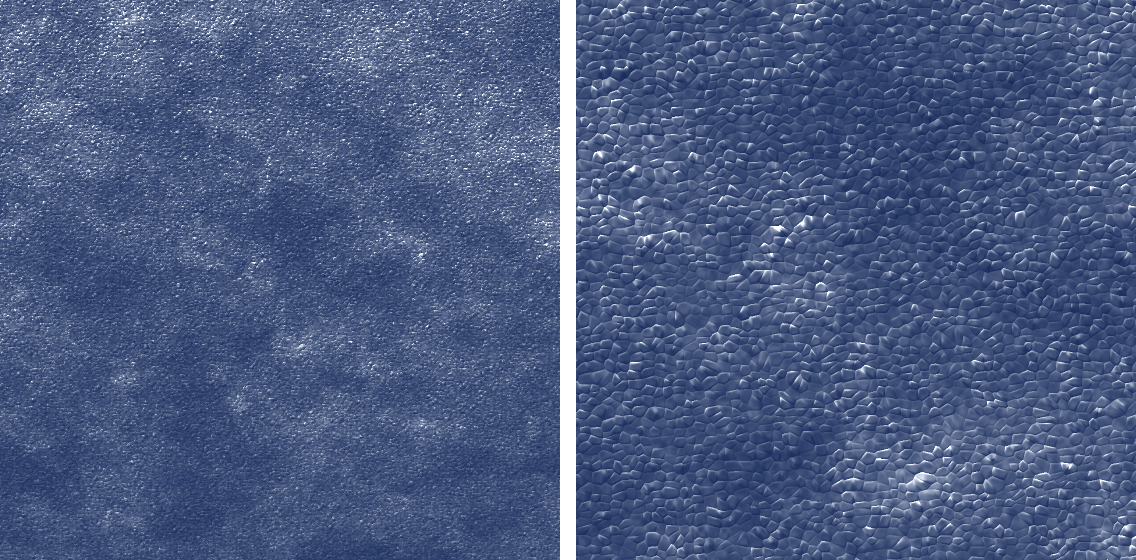
Left, the full canvas; right, a detail of the centre.
Give the GLSL for this texture, as a Shadertoy shader.

```glsl
// Blue pebbled leather with cloudy, softly shining patches, lit from above.

#define SHADOW_BLUE   vec3(0.19, 0.26, 0.43)
#define GLINT_BLUE    vec3(0.60, 0.65, 0.75)
#define GRAIN_CELLS   vec2(158.0, 184.0)
#define GRAIN_RELIEF  2.35
#define CREASE_WIDTH  0.52
#define LIGHT_DIR     vec2(-0.34, 0.94)
#define PATCH_SCALE   vec2(9.0, 12.5)
#define PATCH_DEPTH   3.0
#define SHINE_AMOUNT  0.9
#define FALLOFF       vec2(0.25, 0.95)
#define TONE_SPREAD   0.43
#define SAMPLES       2

float hash1(vec2 p) {
    vec3 q = fract(vec3(p.xyx) * 0.1031);
    q += dot(q, q.yzx + 33.33);
    return fract((q.x + q.y) * q.z);
}

vec2 hash2(vec2 p) {
    vec3 q = fract(vec3(p.xyx) * vec3(0.1031, 0.1030, 0.0973));
    q += dot(q, q.yzx + 33.33);
    return fract((q.xx + q.yz) * q.zy);
}

// Value noise centred on zero
float noise(vec2 p) {
    vec2 i = floor(p), f = fract(p);
    f = f * f * (3.0 - 2.0 * f);
    float low = mix(hash1(i), hash1(i + vec2(1, 0)), f.x);
    float high = mix(hash1(i + vec2(0, 1)), hash1(i + vec2(1, 1)), f.x);
    return mix(low, high, f.y) - 0.5;
}

float fbm(vec2 p) {
    float sum = 0.0, amp = 0.5;
    for (int i = 0; i < 5; i++) {
        sum += amp * noise(p);
        p = mat2(1.9, 0.5, -0.5, 1.9) * p + 17.3;
        amp *= 0.64;
    }
    return sum;
}

// Rounded cells: the rim facing the light shines, the far rim is shaded
float pebbles(vec2 uv) {
    vec2 p = uv * GRAIN_CELLS;
    p += 0.8 * vec2(noise(p * 0.45), noise(p * 0.45 + 71.0));
    vec2 cell = floor(p), toPixel = vec2(0), nearestId = cell;
    float nearest = 9.0, second = 9.0;
    for (int y = -1; y <= 1; y++)
    for (int x = -1; x <= 1; x++) {
        vec2 id = cell + vec2(x, y);
        vec2 offset = p - id - 0.1 - 0.8 * hash2(id);
        float d = length(offset);
        if (d < nearest) {
            second = nearest;
            nearest = d;
            toPixel = offset;
            nearestId = id;
        } else {
            second = min(second, d);
        }
    }
    float rim = 1.0 - smoothstep(0.0, CREASE_WIDTH, second - nearest);
    float facing = dot(toPixel / max(nearest, 0.001), LIGHT_DIR);
    return rim * facing * mix(0.3, 1.7, hash1(nearestId + 5.0));
}

// Cloudy base, sparse shiny blotches and a slow fall of light
float clouds(vec2 uv) {
    vec2 p = uv * PATCH_SCALE;
    p += 0.45 * vec2(noise(p * 1.7 + 9.0), noise(p * 1.7 + 43.0));
    float base = PATCH_DEPTH * fbm(p + 3.0);
    float shine = smoothstep(0.12, 0.36, fbm(p * 1.5 + 60.0));
    return base + SHINE_AMOUNT * shine + dot(uv - 0.5, FALLOFF);
}

void mainImage(out vec4 fragColor, in vec2 fragCoord) {
    vec2 uv = fragCoord / iResolution.y;
    float mood = clouds(uv) - 0.14;
    float relief = GRAIN_RELIEF * mix(0.75, 1.2, uv.y);

    // Average the fine grain over each pixel
    vec3 color = vec3(0);
    for (int i = 0; i < SAMPLES * SAMPLES; i++) {
        vec2 sub = (vec2(i % SAMPLES, i / SAMPLES) + 0.5) / float(SAMPLES) - 0.5;
        vec2 p = uv + sub / iResolution.y;
        float grit = 1.7 * noise(p * 270.0);
        float grain = relief * pebbles(p) + grit;
        float tone = 0.45 * exp(TONE_SPREAD * (mood + grain)) - 0.28;
        color += SHADOW_BLUE + tone * (GLINT_BLUE - SHADOW_BLUE);
    }
    color /= float(SAMPLES * SAMPLES);
    fragColor = vec4(clamp(color, 0.0, 1.0), 1.0);
}
```
